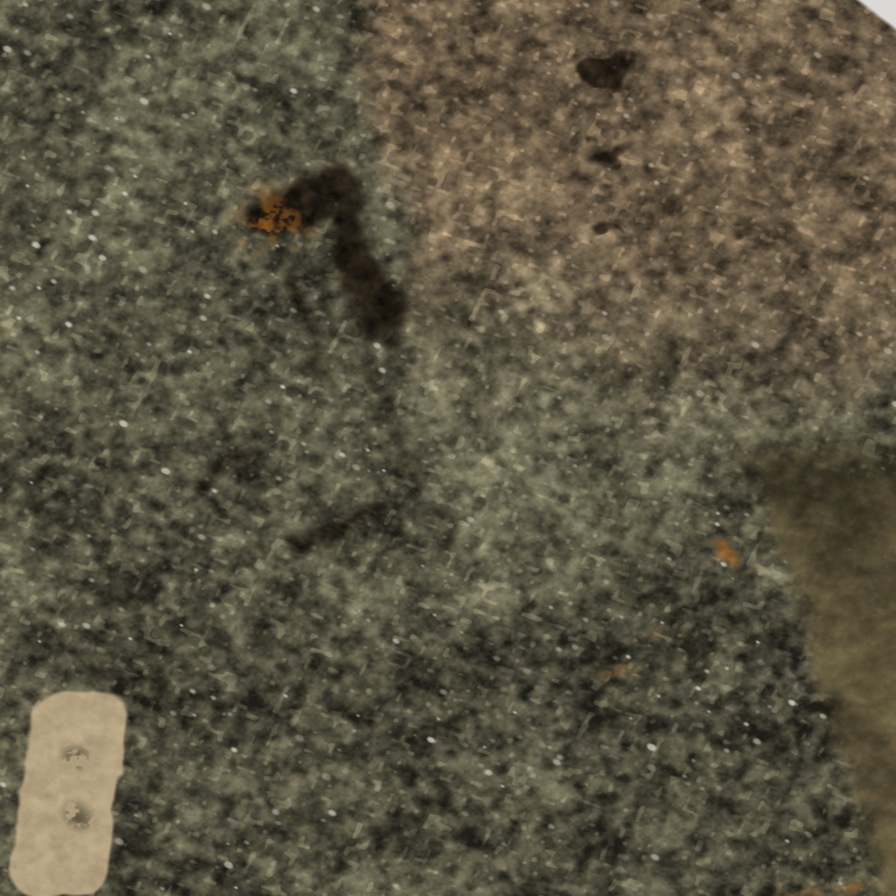
Write a WebGL 2 fragment shader that draws this texture.

```glsl
#version 300 es
precision highp float;
// Rough grey-brown rock face with mica glints, rust stains, cracks and a pale tan patch.

#define GRAIN_SCALE 72.0
#define GRAIN_CONTRAST 0.46
#define MOTTLE_CONTRAST 0.24
#define EDGE_WARP 0.035
#define GLINT_CELLS 52.0
#define GLINT_SHARE 0.13
#define STONE_TINT vec3(1.0, 0.945, 0.755)
#define PIT_COLOUR vec3(0.12, 0.095, 0.065)
#define RUST_COLOUR vec3(0.46, 0.28, 0.09)
#define PATCH_COLOUR vec3(0.70, 0.63, 0.50)

uniform vec2 u_resolution;
out vec4 fragColor;

float hash(vec2 p) {
    vec3 q = fract(p.xyx * vec3(0.1031, 0.1030, 0.0973));
    q += dot(q, q.yzx + 33.33);
    return fract((q.x + q.y) * q.z);
}

float noise(vec2 p) {
    vec2 cell = floor(p), f = fract(p);
    f = f * f * (3.0 - 2.0 * f);
    return mix(mix(hash(cell), hash(cell + vec2(1, 0)), f.x),
               mix(hash(cell + vec2(0, 1)), hash(cell + vec2(1, 1)), f.x), f.y);
}

float fbm(vec2 p) {
    float sum = 0.0, weight = 0.54;
    for (int i = 0; i < 3; i++) {
        sum += weight * noise(p);
        p = mat2(1.6, 1.2, -1.2, 1.6) * p + 17.3;
        weight *= 0.55;
    }
    return sum;
}

float capsule(vec2 p, vec2 a, vec2 b, float radius) {
    vec2 ab = b - a;
    float t = clamp(dot(p - a, ab) / dot(ab, ab), 0.0, 1.0);
    return length(p - a - ab * t) - radius;
}

float cover(float dist, float soft) {
    return 1.0 - smoothstep(-soft, soft, dist);
}

// Small bright flakes, one candidate per cell
float glints(vec2 uv) {
    vec2 p = uv * GLINT_CELLS;
    float light = 0.0;
    for (int y = -1; y <= 1; y++)
    for (int x = -1; x <= 1; x++) {
        vec2 cell = floor(p) + vec2(x, y);
        float present = step(hash(cell + 7.1), GLINT_SHARE);
        vec2 d = p - cell - vec2(hash(cell + 31.7), hash(cell + 59.2));
        d = mat2(0.9, 0.44, -0.44, 0.9) * d * vec2(0.8, 1.2);
        float size = mix(0.07, 0.22, pow(hash(cell + 83.5), 2.0));
        float power = mix(0.25, 1.0, hash(cell + 101.3));
        light = max(light, present * power * cover(length(d) - size, 0.10));
    }
    return light;
}

void main() {
    vec2 uv = gl_FragCoord.xy / u_resolution;
    vec2 wobble = vec2(fbm(uv * 22.0), fbm(uv * 22.0 + 40.0)) - 0.5;
    vec2 p = uv + EDGE_WARP * wobble;
    vec2 broad = uv + 0.10 * (vec2(fbm(uv * 7.0), fbm(uv * 7.0 + 9.0)) - 0.5);

    // Broad zones: brown upper face, dark lower face, smooth facet
    float face = smoothstep(-0.03, 0.04, broad.x - 0.39 - 0.16 * (1.0 - broad.y))
               * smoothstep(-0.04, 0.06, broad.y - 0.30 - 0.55 * (broad.x - 0.52));
    float lower = smoothstep(0.48, 0.60, broad.x) * (1.0 - face);
    float facet = smoothstep(-0.015, 0.02, p.x - 0.83 - 0.33 * (0.49 - p.y))
                * (1.0 - smoothstep(0.46, 0.52, p.y));
    float brown = face * smoothstep(0.50, 0.80, broad.y + 0.25 * (broad.x - 0.6));
    float tone = mix(0.315, 0.385, face) - 0.035 * lower;
    tone += 0.085 * cover(capsule(broad, vec2(0.30, 1.0), vec2(0.11, 0.72), 0.03), 0.07);
    tone -= 0.06 * cover(length(broad - vec2(0.10, 0.94)) - 0.07, 0.09);
    tone += 0.12 * cover(capsule(p, vec2(0.60, 0.68), vec2(0.66, 0.71), 0.015), 0.03);
    tone += 0.09 * cover(capsule(p, vec2(0.92, 0.69), vec2(0.93, 0.77), 0.012), 0.035);
    tone = mix(tone, 0.25 + 0.10 * smoothstep(0.47, 0.28, uv.y), facet);

    // Mineral grain
    vec2 g = mat2(0.88, 0.38, -0.44, 1.06) * uv * GRAIN_SCALE;
    float grain = fbm(g) - 0.5;
    tone += grain * GRAIN_CONTRAST * mix(1.0, 0.35, facet);
    tone += (fbm(uv * 15.0 + 5.0) - 0.5) * MOTTLE_CONTRAST;
    tone += 0.13 * smoothstep(0.70, 0.92, noise(g * 1.7 + 70.0)) * (1.0 - 0.8 * facet);
    vec3 colour = max(tone, 0.12) * STONE_TINT;
    colour *= mix(vec3(0.985, 1.01, 1.0), vec3(1.06, 0.965, 0.93), brown);
    colour *= mix(vec3(1), vec3(1.05, 0.98, 0.86), facet);

    // Cracks and pits
    float dark = 0.75 * cover(capsule(p, vec2(0.32, 0.39), vec2(0.42, 0.43), 0.008), 0.008);
    dark = max(dark, 0.7 * cover(capsule(p, vec2(0.23, 0.465), vec2(0.285, 0.495), 0.007), 0.009));
    dark = max(dark, 0.55 * cover(capsule(p, vec2(0.32, 0.69), vec2(0.37, 0.58), 0.008), 0.012));
    dark = max(dark, 0.45 * cover(capsule(p, vec2(0.41, 0.60), vec2(0.46, 0.46), 0.006), 0.018));
    for (int i = 0; i < 3; i++) {
        vec2 d = p - vec2(0.675, 0.925 - 0.088 * float(i));
        float size = 0.026 - 0.006 * float(i);
        dark = max(dark, 0.85 * cover(length(d * vec2(0.75, 1.2)) - size + 0.05 * abs(wobble.x), 0.005));
    }
    float stain = capsule(p, vec2(0.30, 0.755), vec2(0.375, 0.785), 0.026);
    stain = min(stain, capsule(p, vec2(0.385, 0.78), vec2(0.395, 0.71), 0.018));
    stain = min(stain, capsule(p, vec2(0.40, 0.71), vec2(0.43, 0.635), 0.022));
    dark = max(dark, 0.93 * cover(stain, 0.009));
    colour = mix(colour, PIT_COLOUR * (1.0 + 1.6 * grain), dark);

    // Rust
    float rust = cover(length(p - vec2(0.305, 0.75)) - 0.03, 0.025);
    rust = max(rust, cover(capsule(p, vec2(0.80, 0.395), vec2(0.82, 0.36), 0.008), 0.012));
    rust = max(rust, 0.5 * cover(capsule(p, vec2(0.68, 0.25), vec2(0.75, 0.29), 0.006), 0.02));
    rust = max(rust, 0.7 * cover(capsule(p, vec2(0.88, 0.0), vec2(0.97, 0.005), 0.008), 0.012));
    rust *= smoothstep(-0.06, 0.14, grain);
    colour = mix(colour, RUST_COLOUR * (1.0 + grain), 0.85 * rust);

    // Glints
    float shine = glints(uv) * (1.0 - 0.85 * dark) * (1.0 - 0.9 * facet);
    colour = mix(colour, vec3(0.83, 0.82, 0.76), shine * mix(0.85, 0.55, face));

    // Pale patch with grey smudges
    vec2 q = uv + 0.016 * wobble - vec2(0.077, 0.112);
    q.x -= 0.12 * q.y;
    float patchDist = length(max(abs(q) - vec2(0.022, 0.085), 0.0)) - 0.031;
    float smudge = cover(min(length(q - vec2(0.004, 0.043)), length(q - vec2(0.012, -0.022))) - 0.012, 0.014);
    vec3 pale = PATCH_COLOUR * (1.0 + 0.22 * grain);
    pale *= 1.0 - 0.5 * smudge * smoothstep(-0.08, 0.12, grain);
    colour = mix(colour, pale, cover(patchDist, 0.003));

    // Bright backdrop beyond the corner
    float corner = 1.734 - 0.767 * uv.x - uv.y;
    colour = mix(colour, vec3(0.86, 0.85, 0.84), cover(corner, 0.004));
    fragColor = vec4(clamp(colour, 0.0, 1.0), 1.0);
}
```
